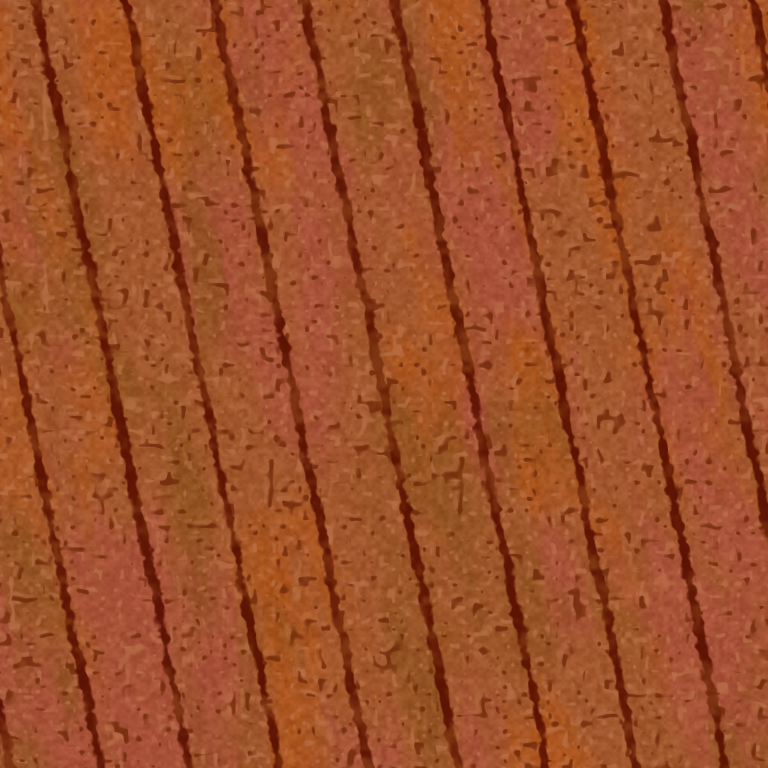
Reproduce this texture procedurally as a Shadertoy shader.

```glsl
// Rough terracotta surface scored by slanted, evenly spaced dark grooves.
// Grooves come from a repeated distance with ragged edges; the clay is
// layered value noise: broad colour stains, fine grain, dark and pale flecks.

const float GROOVE_SPACING = 0.1165;    // horizontal distance between grooves
const float GROOVE_SLANT   = 0.2;       // sideways drift per unit of height
const float GROOVE_OFFSET  = 0.247;     // where one groove meets the base line
const float GROOVE_HALF    = 0.0056;    // half width of a groove
const float GROOVE_WOBBLE  = 0.0032;    // drift of the centre line
const float EDGE_RAGGED    = 0.0062;    // crumbling of the groove edges
const float EDGE_SOFT      = 0.0022;
const float GRAIN_SCALE    = 150.0;
const float FLECK_SCALE    = 105.0;
const float WARP_AMOUNT    = 0.006;     // bends flecks into short curls

const vec3 CLAY        = vec3(0.635, 0.340, 0.175);
const vec3 CLAY_ORANGE = vec3(0.680, 0.335, 0.120);
const vec3 CLAY_PINK   = vec3(0.655, 0.315, 0.220);
const vec3 CLAY_OLIVE  = vec3(0.560, 0.320, 0.125);
const vec3 PALE_FLECK  = vec3(0.740, 0.455, 0.295);
const vec3 DARK_FLECK  = vec3(0.440, 0.160, 0.035);
const vec3 GROOVE_DEEP = vec3(0.350, 0.065, 0.000);
const vec3 GROOVE_WORN = vec3(0.470, 0.185, 0.050);

float hash(vec2 p) {
    vec3 q = fract(vec3(p.xyx) * 0.1031);
    q += dot(q, q.yzx + 33.33);
    return fract((q.x + q.y) * q.z);
}

float noise(vec2 p) {
    vec2 cell = floor(p);
    vec2 f = fract(p);
    f = f * f * (3.0 - 2.0 * f);
    float low  = mix(hash(cell), hash(cell + vec2(1, 0)), f.x);
    float high = mix(hash(cell + vec2(0, 1)), hash(cell + vec2(1, 1)), f.x);
    return mix(low, high, f.y);
}

float fbm(vec2 p) {
    float sum = 0.0, weight = 0.5;
    for (int i = 0; i < 4; i++) {
        sum += weight * noise(p);
        p = mat2(1.6, 1.2, -1.2, 1.6) * p + 17.3;
        weight *= 0.5;
    }
    return sum / 0.9375;
}

// Broad stains, drawn out along the grooves
vec3 clayColor(vec2 slanted) {
    vec2 q = slanted * vec2(13.0, 4.5);
    vec3 color = mix(CLAY, CLAY_ORANGE, smoothstep(0.48, 0.75, fbm(q + 3.0)));
    color = mix(color, CLAY_PINK, smoothstep(0.46, 0.72, fbm(q + 41.0)));
    return mix(color, CLAY_OLIVE, 0.8 * smoothstep(0.5, 0.75, fbm(q + 83.0)));
}

// 1 inside a groove, 0 on the clay
float grooveMask(vec2 slanted, vec2 p) {
    float turn = slanted.x / GROOVE_SPACING;
    float id = floor(turn + 0.5);
    float offset = (turn - id) * GROOVE_SPACING;
    offset += GROOVE_WOBBLE * (noise(vec2(slanted.y * 22.0, id * 7.0 + 50.0)) - 0.5);
    float dist = abs(offset) * inversesqrt(1.0 + GROOVE_SLANT * GROOVE_SLANT);
    float ragged = noise(p * 95.0 + 9.0) + 0.5 * noise(p * 190.0 + 31.0) - 0.75;
    float width = GROOVE_HALF + EDGE_RAGGED * ragged;
    width += 0.002 * (noise(vec2(slanted.y * 9.0, id * 5.0 + 90.0)) - 0.5);
    return 1.0 - smoothstep(-EDGE_SOFT, EDGE_SOFT, dist - width);
}

void mainImage(out vec4 fragColor, in vec2 fragCoord) {
    vec2 p = fragCoord / iResolution.y;
    vec2 slanted = vec2(p.x + GROOVE_SLANT * p.y - GROOVE_OFFSET, p.y) ;

    // Clay with fine grain
    vec3 color = clayColor(slanted + 2.0);
    float grain = noise(p * GRAIN_SCALE) + 0.6 * noise(p * GRAIN_SCALE * 1.7 + 5.0) - 0.8;
    color += grain * vec3(0.075, 0.070, 0.065);

    // Pits with pale crumbs beside them
    vec2 warp = vec2(noise(p * 60.0 + 11.0), noise(p * 60.0 + 57.0)) - 0.5;
    vec2 q = (p + WARP_AMOUNT * warp) * FLECK_SCALE;
    float pits = smoothstep(0.76, 0.94, noise(q + 120.0));
    float crumbs = smoothstep(0.70, 0.95, noise(q * 1.15 + 260.0));
    float rims = smoothstep(0.76, 0.94, noise(q + vec2(120.7, 119.4))) * (1.0 - pits);
    color = mix(color, PALE_FLECK, 0.65 * max(crumbs, 0.6 * rims));
    color = mix(color, DARK_FLECK, 0.8 * pits);

    // Grooves, worn lighter in patches
    float wear = 0.6 * noise(p * 26.0 + 70.0) + 0.4 * noise(p * 110.0 + 15.0);
    vec3 groove = mix(GROOVE_DEEP, GROOVE_WORN, smoothstep(0.35, 0.8, wear));
    color = mix(color, groove, grooveMask(slanted, p) * mix(1.0, 0.8, wear));

    fragColor = vec4(clamp(color, 0.0, 1.0), 1.0);
}
```
